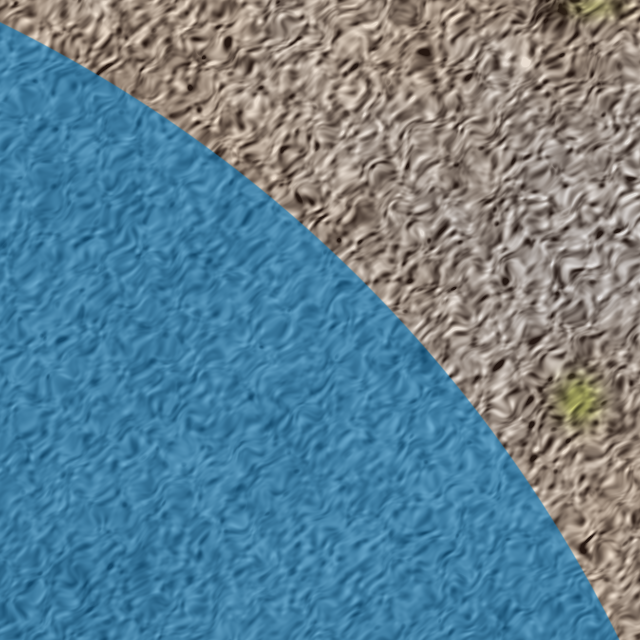
This texture is drawn by a Shadertoy shader. Its source:

```glsl
// Draws a smooth blue painted disc edge lying over coarse, streaky gravel.

// Disc geometry
const vec2 DISC_CENTER = vec2(-0.925, -0.930);
const float DISC_RADIUS = 2.109;

// Grain shape: direction of the streaks and cells per canvas height
const float GRAIN_ANGLE = 0.66;
const vec2 GRAIN_FREQ = vec2(72.0, 122.0);
const float WARP_FREQ = 34.0;
const float WARP_AMOUNT = 0.017;
const float PIT_FREQ = 38.0;
const float PIT_CHANCE = 0.30;

// Contrast of each surface
const float PAINT_CONTRAST = 0.95;
const float GRAVEL_CONTRAST = 1.42;

// Dark, middle and light tones
const vec3 PAINT_DARK = vec3(0.07, 0.29, 0.43);
const vec3 PAINT_MID = vec3(0.240, 0.495, 0.645);
const vec3 PAINT_LIGHT = vec3(0.44, 0.69, 0.83);
const vec3 GRAVEL_DARK = vec3(0.14, 0.09, 0.07);
const vec3 GRAVEL_MID = vec3(0.570, 0.521, 0.482);
const vec3 GRAVEL_LIGHT = vec3(0.90, 0.87, 0.84);
const vec3 WARM_TINT = vec3(1.03, 0.995, 0.95);
const vec3 COOL_TINT = vec3(0.98, 1.00, 1.03);
const vec3 MOSS = vec3(0.50, 0.51, 0.25);

// Integer hash giving a value in 0..1
float hash(vec2 cell) {
    uvec2 q = uvec2(ivec2(cell) + 4096) * uvec2(1597u, 3812u);
    uint n = (q.x ^ (q.y * 747u)) * 277803u + q.y;
    n = (n ^ (n >> 15u)) * 739391u;
    n = (n ^ (n >> 13u)) * 668265u;
    return float((n ^ (n >> 16u)) & 65535u) / 65535.0;
}

float noise(vec2 p) {
    vec2 i = floor(p), f = fract(p);
    f = f * f * (3.0 - 2.0 * f);
    return mix(mix(hash(i), hash(i + vec2(1, 0)), f.x),
               mix(hash(i + vec2(0, 1)), hash(i + vec2(1, 1)), f.x), f.y);
}

float fbm(vec2 p) {
    float sum = 0.0, weight = 0.5;
    for (int i = 0; i < 3; i++) {
        sum += weight * noise(p);
        p = p * 2.03 + 17.0;
        weight *= 0.5;
    }
    return sum / 0.875;
}

vec2 warp(vec2 p) {
    vec2 bend = vec2(noise(p * WARP_FREQ), noise(p * WARP_FREQ + 71.0)) - 0.5;
    return p + WARP_AMOUNT * bend;
}

// Signed streaky relief, lit from one side
float grain(vec2 p) {
    float c = cos(GRAIN_ANGLE), s = sin(GRAIN_ANGLE);
    vec2 q = vec2(c * p.x + s * p.y, c * p.y - s * p.x) * GRAIN_FREQ;
    float height = noise(q);
    float relief = height - noise(q + vec2(0.35, -0.75));
    float fine = noise(q * 1.7 + 31.0) - 0.5;
    return 0.65 * (height - 0.5) + 0.50 * relief + 0.45 * fine;
}

// Scattered soft dark hollows, one candidate per cell
float pits(vec2 p) {
    p *= PIT_FREQ;
    vec2 home = floor(p);
    float dark = 0.0;
    for (int y = -1; y <= 1; y++)
    for (int x = -1; x <= 1; x++) {
        vec2 cell = home + vec2(x, y);
        vec2 d = p - cell - vec2(hash(cell + 101.0), hash(cell + 203.0));
        d = vec2(d.x + d.y, 1.4 * (d.y - d.x)) * 0.707;
        float size = mix(0.25, 0.58, hash(cell + 307.0));
        float present = step(hash(cell + 409.0), PIT_CHANCE);
        dark = max(dark, present * (1.0 - smoothstep(0.15 * size, size, length(d))));
    }
    return dark;
}

float blob(vec2 p, vec2 center, vec2 size) {
    vec2 d = (p - center) / size;
    return exp(-dot(d, d));
}

vec3 ramp(vec3 low, vec3 mid, vec3 high, float t) {
    return t < 0.0 ? mix(mid, low, min(-t, 1.0)) : mix(mid, high, min(t, 1.0));
}

void mainImage(out vec4 fragColor, in vec2 fragCoord) {
    vec2 p = fragCoord / iResolution.xy;
    float edge = length(p - DISC_CENTER) - DISC_RADIUS;
    vec2 bent = warp(p);
    float g = grain(bent);
    float pit = pits(bent);
    float patches = fbm(p * 9.0) - 0.5;

    // Painted disc with soft uneven shading
    float paintTone = PAINT_CONTRAST * g - 0.45 * pit + 0.28 * patches + 0.05;
    paintTone -= 0.22 * blob(p, vec2(0.21, 0.72), vec2(0.02, 0.05));
    paintTone -= 0.45 * blob(p, vec2(0.665, 0.445), vec2(0.03, 0.03));
    paintTone -= 0.12 * blob(p, vec2(0.15, 0.10), vec2(0.20, 0.10));
    vec3 paint = ramp(PAINT_DARK, PAINT_MID, PAINT_LIGHT, paintTone);

    // Gravel, warm along the top and cooler at the right
    float gravelTone = GRAVEL_CONTRAST * g - 0.60 * pit + 0.35 * patches + 0.08;
    gravelTone -= 0.75 * blob(p, vec2(0.87, 0.985), vec2(0.06, 0.025));
    gravelTone -= 0.35 * blob(p, vec2(0.85, 0.36), vec2(0.04, 0.05));
    gravelTone += 1.10 * blob(p, vec2(0.82, 0.90), vec2(0.010));
    float cool = blob(p, vec2(0.90, 0.62), vec2(0.38, 0.27));
    vec3 gravel = ramp(GRAVEL_DARK, GRAVEL_MID, GRAVEL_LIGHT, gravelTone);
    gravel *= mix(WARM_TINT, COOL_TINT, clamp(cool + 0.8 * patches, 0.0, 1.0));

    // Moss tufts
    float moss = blob(p, vec2(0.905, 0.375), vec2(0.032, 0.036));
    moss += 0.5 * blob(p, vec2(0.93, 0.99), vec2(0.045, 0.02));
    gravel = mix(gravel, MOSS * (1.0 + 0.9 * g), clamp(moss, 0.0, 0.8));

    float aa = 1.0 / iResolution.y;
    fragColor = vec4(mix(paint, gravel, smoothstep(-aa, aa, edge)), 1.0);
}
```
